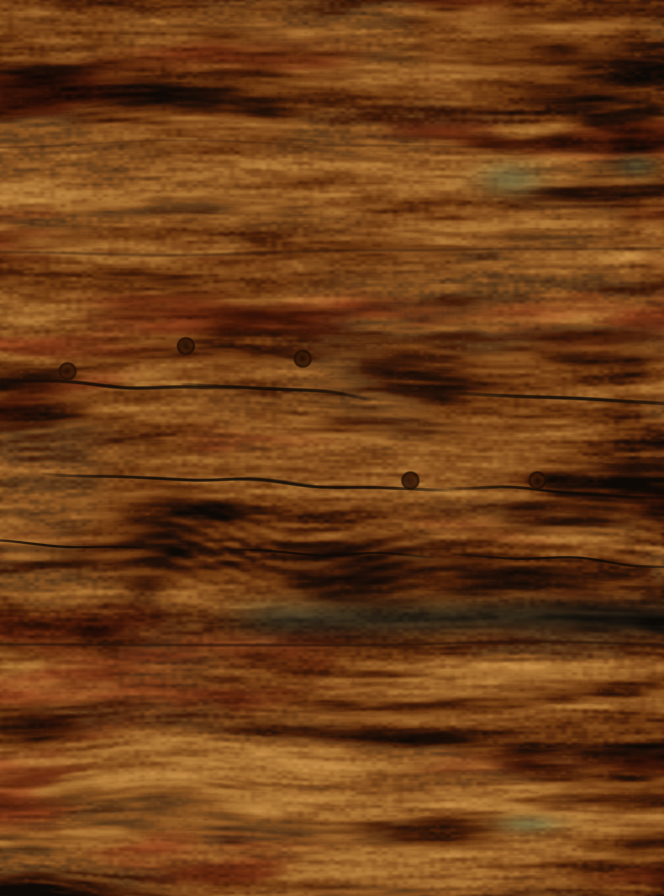
Give the GLSL for this texture, as a Shadertoy shader.

```glsl
// Weathered brown timber with horizontal grain, cracks, nail heads and faded stains.

const vec3 SOOT  = vec3(0.06, 0.035, 0.02);
const vec3 DARK  = vec3(0.16, 0.07, 0.03);
const vec3 RUST  = vec3(0.29, 0.12, 0.03);
const vec3 BROWN = vec3(0.43, 0.22, 0.06);
const vec3 OLIVE = vec3(0.37, 0.23, 0.10);
const vec3 AMBER = vec3(0.54, 0.32, 0.12);
const vec3 STRAW = vec3(0.66, 0.44, 0.19);
const vec3 PALE  = vec3(0.76, 0.54, 0.26);
const vec3 RED   = vec3(0.36, 0.09, 0.03);
const vec3 MOSS  = vec3(0.34, 0.36, 0.23);
const vec3 SLATE = vec3(0.19, 0.17, 0.11);

float hash(vec2 p) {
    vec3 q = fract(p.xyx * 0.1031);
    q += dot(q, q.yzx + 33.33);
    return fract((q.x + q.y) * q.z);
}

// Value noise from -1 to 1
float noise(vec2 p) {
    vec2 i = floor(p), f = fract(p);
    f = f * f * (3.0 - 2.0 * f);
    float low = mix(hash(i), hash(i + vec2(1, 0)), f.x);
    float high = mix(hash(i + vec2(0, 1)), hash(i + vec2(1, 1)), f.x);
    return 2.0 * mix(low, high, f.y) - 1.0;
}

float fbm(vec2 p) {
    float sum = 0.0, gain = 0.53;
    for (int i = 0; i < 4; i++) {
        sum += gain * noise(p);
        p = p * 2.03 + 17.3;
        gain *= 0.5;
    }
    return sum;
}

float band(float y, float center, float width) {
    float d = (y - center) / width;
    return exp(-d * d);
}

float blob(vec2 p, vec2 center, vec2 radius) {
    vec2 d = (p - center) / radius;
    return exp(-dot(d, d));
}

// Thin tapered crack running right from its start
float crack(vec2 p, vec2 start, float len, float width, float pixel) {
    float along = (p.x - start.x) / len;
    float taper = sqrt(max(0.0, 4.0 * along * (1.0 - along)));
    float bend = 0.004 * noise(vec2(p.x * 14.0, start.y * 90.0)) - 0.012 * along;
    float d = abs(p.y - start.y - bend);
    return taper * (1.0 - smoothstep(width * 0.4, width + pixel, d));
}

vec3 blend(vec3 a, vec3 b, float from, float to, float tone) {
    return mix(a, b, clamp((tone - from) / (to - from), 0.0, 1.0));
}

vec3 woodColor(float tone, float hue) {
    vec3 c = blend(SOOT, DARK, -2.7, -1.75, tone);
    c = blend(c, RUST, -1.75, -1.04, tone);
    c = blend(c, mix(BROWN, OLIVE, hue), -1.04, -0.23, tone);
    c = blend(c, AMBER, -0.23, 0.66, tone);
    c = blend(c, STRAW, 0.66, 1.55, tone);
    return blend(c, PALE, 1.55, 2.6, tone);
}

// Broad light and dark boards
float boardTone(vec2 p, float right) {
    float t = 0.9 * band(p.y, 0.775, 0.055) * (1.0 - 0.5 * right);
    t += 0.6 * band(p.y, 0.64, 0.025) + 0.6 * band(p.y, 0.24, 0.03);
    t += 0.8 * band(p.y, 0.10, 0.05);
    t -= 1.1 * band(p.y, 0.90, 0.02) * right + 1.3 * band(p.y, 1.0, 0.015);
    t -= 0.4 * band(p.y, 0.49, 0.04) + 0.6 * band(p.y, 0.36, 0.05);
    t -= 0.6 * band(p.y, 0.185, 0.02) + 0.4 * band(p.y, 0.0, 0.02);
    return t;
}

void mainImage(out vec4 fragColor, in vec2 fragCoord) {
    vec2 p = fragCoord / iResolution.y;
    float pixel = 1.0 / iResolution.y;
    float right = smoothstep(0.1, 0.9, fragCoord.x / iResolution.x);

    // Grain from coarse streaks down to grit
    vec2 q = p + vec2(0.0, 0.008 * noise(p * vec2(5.0, 7.0)));
    float grit = noise(p * vec2(170.0, 270.0));
    float tone = 0.25 + boardTone(q, right);
    tone += 1.3 * fbm(q * vec2(3.0, 15.0)) + 1.7 * fbm(q * vec2(6.0, 65.0) + 9.0);
    tone += 0.65 * noise(q * vec2(24.0, 210.0)) + 0.42 * grit;

    // Gritty dark blotches, heavier toward the right edge
    float soil = fbm(q * vec2(4.5, 26.0) + 40.0) + 0.12 * grit;
    tone -= 1.5 * smoothstep(0.2, 0.6, soil + 0.12 * right);
    float worn = smoothstep(0.82, 1.0, fragCoord.x / iResolution.x);
    tone -= worn * (0.6 + 1.6 * fbm(p * vec2(16.0, 24.0)));

    // Curved growth lines and soft knots
    float swirl = p.y + 0.035 * noise(p * vec2(6.0, 5.0) + 3.0);
    tone += 0.35 * sin(swirl * 420.0) * band(p.y, 0.39, 0.05);
    for (int i = 0; i < 4; i++) {
        float n = float(i);
        vec2 knot = vec2(0.11 + 0.05 * n, 0.295 + 0.045 * n);
        knot.x += 0.03 * (hash(vec2(n, 5.0)) - 0.5);
        tone -= 1.5 * blob(p, knot, vec2(0.022, 0.012));
    }
    vec3 color = woodColor(tone, smoothstep(-0.2, 0.35, fbm(p * vec2(5.0, 14.0) + 70.0)));

    // Red, mossy and slate stains
    float redness = smoothstep(0.12, 0.5, fbm(q * vec2(4.0, 20.0) + 23.0));
    color = mix(color, RED * (1.0 + 0.25 * tone), 0.55 * redness);
    float moss = blob(p, vec2(0.57, 0.80), vec2(0.035, 0.018));
    moss += blob(p, vec2(0.71, 0.815), vec2(0.025, 0.012)) + blob(p, vec2(0.59, 0.08), vec2(0.035, 0.01));
    color = mix(color, MOSS * (1.0 + 0.2 * tone), 0.65 * min(moss, 1.0));
    float slate = band(q.y, 0.315, 0.019) * smoothstep(0.22, 0.32, p.x);
    color = mix(color, SLATE * (1.0 + 0.25 * tone), 0.85 * slate);

    // Board seams and cracks
    float seam = band(q.y, 0.287, 0.002) + 0.6 * band(q.y, 0.715, 0.002) + 0.4 * band(q.y, 0.842, 0.0015);
    color = mix(color, DARK, 0.7 * seam);
    for (int i = 0; i < 9; i++) {
        float column = mod(float(i), 3.0), row = floor(float(i) / 3.0);
        float jitter = hash(vec2(column, row + 11.0));
        vec2 start = vec2(0.25 * column - 0.06 + 0.12 * jitter, 0.577 - 0.105 * row + 0.03 * row * (row - 1.0) * 0.5);
        start.y -= 0.008 * column;
        float line = crack(p, start, 0.2 + 0.12 * jitter, 0.0019 - 0.0004 * row, pixel);
        color = mix(color, SOOT, 0.88 * line);
    }

    // Round nail heads with a dark rim and center
    for (int i = 0; i < 5; i++) {
        float n = float(i);
        vec2 nail = vec2(0.06 + 0.13 * n, i < 3 ? 0.60 : 0.462);
        nail += 0.04 * (vec2(hash(vec2(n, 2.0)), hash(vec2(n, 8.0))) - 0.5) * vec2(1.0, i < 3 ? 1.0 : 0.1);
        float d = length(p - nail);
        float head = 1.0 - smoothstep(0.009, 0.0115, d);
        float shade = 0.85 - 0.4 * band(d, 0.009, 0.002) - 0.45 * band(d, 0.0, 0.004);
        color = mix(color, RUST * (shade + 0.12 * grit), 0.85 * head);
    }
    fragColor = vec4(clamp(color, 0.0, 1.0), 1.0);
}
```
